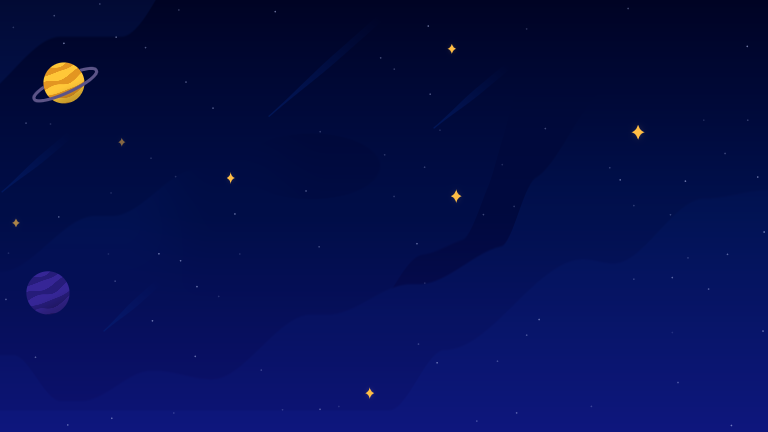
Write a Shadertoy shader that draws this background.

```glsl
// A deep blue night sky with wavy cloud bands, two striped planets,
// pale light trails, gold four-point stars and a dust of faint dots.
// Lengths are percent of the canvas height; clouds are sums of smooth steps.

const vec3 SKY_TOP = vec3(0.0, 0.012, 0.14);
const vec3 SKY_MIDDLE = vec3(0.0, 0.052, 0.28);
const vec3 SKY_BOTTOM = vec3(0.05, 0.065, 0.44);
const vec3 CLOUD_LIGHT = vec3(0.003, 0.014, 0.032);
const vec3 CLOUD_SHADE = vec3(0.0, 0.017, 0.037);
const vec3 TRAIL_COLOR = vec3(0.01, 0.15, 0.50);
const vec3 STAR_COLOR = vec3(1.0, 0.74, 0.27);
const vec3 DOT_COLOR = vec3(0.72, 0.76, 0.95);
const vec3 GOLD = vec3(1.0, 0.78, 0.22);
const vec3 GOLD_STRIPE = vec3(0.89, 0.59, 0.13);
const vec3 VIOLET = vec3(0.21, 0.15, 0.59);
const vec3 VIOLET_STRIPE = vec3(0.15, 0.11, 0.48);
const vec3 RING_COLOR = vec3(0.36, 0.33, 0.53);
const vec3 GOLD_DISC = vec3(14.8, 80.8, 4.75);   // centre, radius
const vec3 VIOLET_DISC = vec3(11.1, 32.2, 5.0);
const vec2 RING_AXES = vec2(7.9, 1.9);
const float RING_WIDTH = 0.36;
const float TILT = 0.43;
const float DOT_CELL = 9.5;
const float DOT_SHARE = 0.42;

// Trail: thin start, faded end. Star: centre, half height, opacity.
const vec4 TRAILS[4] = vec4[4](
    vec4(62.3, 73.1, 88.0, 95.8), vec4(100.5, 70.4, 117.6, 84.7),
    vec4(0.5, 55.6, 16.2, 68.8), vec4(24.1, 23.4, 36.8, 34.7));
const vec4 STARS[7] = vec4[7](
    vec4(104.6, 88.7, 1.4, 1.0), vec4(147.7, 69.4, 2.1, 1.0),
    vec4(105.6, 54.6, 1.8, 1.0), vec4(53.4, 58.8, 1.4, 1.0),
    vec4(28.2, 67.1, 1.2, 0.5), vec4(3.7, 48.4, 1.3, 0.65),
    vec4(85.6, 9.0, 1.5, 1.0));

float cover(float d) { return clamp(0.5 - d * iResolution.y / 100.0, 0.0, 1.0); }
float below(float y, float edge) { return 1.0 - smoothstep(-0.4, 0.4, y - edge); }
float rise(float x, float a, float b, float h) { return h * smoothstep(a, b, x); }
vec2 tilt(vec2 q) {
    return vec2(cos(TILT) * q.x + sin(TILT) * q.y, cos(TILT) * q.y - sin(TILT) * q.x);
}
vec3 hash3(vec2 c) {
    vec3 h = fract(vec3(c.xyx) * vec3(0.1031, 0.103, 0.0973));
    h += dot(h, h.yxz + 33.33);
    return fract((h.xxy + h.yzz) * h.zyx);
}

vec3 sky(vec2 p) {
    float t = p.y / 50.0 - 1.0;
    vec3 c = t > 0.0 ? mix(SKY_MIDDLE, SKY_TOP, pow(t, 1.3)) : mix(SKY_MIDDLE, SKY_BOTTOM, -t);
    float x = p.x, y = p.y;
    // Cloud outlines as heights over x
    float wave = 17.8 + rise(x, 3.0, 14.0, -10.6) + rise(x, 19.0, 35.0, 7.0)
        + rise(x, 36.0, 49.0, -2.0) + rise(x, 49.0, 72.0, 15.0) + rise(x, 76.0, 95.0, 7.0)
        + rise(x, 97.0, 118.0, 9.0) + rise(x, 116.0, 124.0, 15.0) + rise(x, 122.0, 142.0, 22.0);
    float band = 26.0 + rise(x, 84.0, 98.0, 15.0) + rise(x, 97.0, 110.0, 4.0)
        + rise(x, 107.0, 116.0, 16.0) + rise(x, 113.0, 122.0, 22.0);
    float hill = 5.0 + rise(x, 90.0, 103.0, 14.0) + rise(x, 103.0, 135.0, 21.0)
        + rise(x, 135.0, 142.0, -1.0) + rise(x, 142.0, 163.0, 15.0) + rise(x, 163.0, 178.0, 2.0);
    float drift = 37.0 + rise(x, 0.0, 22.0, 13.0) + rise(x, 26.0, 46.0, 11.0);
    float corner = 76.0 + rise(x, -8.0, 14.0, 15.5) + rise(x, 28.0, 48.0, 24.0);
    // Tints fade out towards the top and the open sides
    float high = 1.0 - smoothstep(45.0, 80.0, y);
    float inWave = below(y, wave);
    c += CLOUD_LIGHT * high * (0.8 * inWave + 0.8 * below(y, hill));
    c -= CLOUD_SHADE * high * below(y, band) * (1.0 - inWave) * smoothstep(80.0, 92.0, x);
    c += CLOUD_LIGHT * below(y, drift) * smoothstep(28.0, 50.0, y) * (1.0 - smoothstep(28.0, 50.0, x));
    c += CLOUD_LIGHT * 2.0 * (1.0 - below(y, corner));
    float lobe = length((p - vec2(72.0, 61.5)) / vec2(16.0, 7.6));
    c -= CLOUD_SHADE * 0.4 * (1.0 - smoothstep(0.97, 1.03, lobe)) * smoothstep(56.0, 76.0, x);
    return max(c, 0.0);
}

vec3 planet(vec3 c, vec2 p, vec3 disc, vec3 base, vec3 stripe) {
    vec2 q = tilt(p - disc.xy) / disc.z;
    float waves = sin(q.y * 10.0 + 0.9 * sin(q.x * 3.0 + 1.0)) + 0.5 * sin(q.x * 4.0 - q.y * 3.0);
    vec3 surface = mix(base, stripe, smoothstep(0.0, 0.25, waves));
    surface *= 1.0 - 0.22 * smoothstep(0.1, 1.0, -q.y);
    return mix(c, surface, cover((length(q) - 1.0) * disc.z));
}

void mainImage(out vec4 fragColor, in vec2 fragCoord) {
    vec2 p = fragCoord / iResolution.y * 100.0;
    vec3 c = sky(p);

    // Scattered dots, one at most in each cell
    vec2 cell = floor(p / DOT_CELL);
    vec3 h = hash3(cell + 7.0);
    vec2 dotAt = (cell + 0.1 + 0.8 * h.xy) * DOT_CELL;
    float shown = step(h.z, DOT_SHARE) * mix(0.15, 0.6, fract(h.z * 37.0));
    c = mix(c, DOT_COLOR, shown * cover(length(p - dotAt) - 0.18));

    // Light trails
    for (int i = 0; i < 4; i++) {
        vec2 q = p - TRAILS[i].xy, along = TRAILS[i].zw - TRAILS[i].xy;
        float t = clamp(dot(q, along) / dot(along, along), 0.0, 1.0);
        float width = mix(0.15, 0.8, smoothstep(0.0, 0.6, t));
        c = mix(c, TRAIL_COLOR, 0.42 * (1.0 - t) * cover(length(q - along * t) - width));
    }

    // Planets and the ring, whose far half passes behind
    c = planet(c, p, VIOLET_DISC, VIOLET, VIOLET_STRIPE);
    c = planet(c, p, GOLD_DISC, GOLD, GOLD_STRIPE);
    vec2 q = tilt(p - GOLD_DISC.xy - vec2(0.3, -0.4));
    float k = length(q / RING_AXES);
    float ring = abs(k * (k - 1.0) / max(length(q / (RING_AXES * RING_AXES)), 0.001)) - RING_WIDTH;
    float hidden = cover(length(p - GOLD_DISC.xy) - GOLD_DISC.z) * step(0.0, q.y);
    c = mix(c, RING_COLOR, cover(ring) * (1.0 - hidden));

    // Four-point stars with a soft glow
    for (int i = 0; i < 7; i++) {
        vec4 s = STARS[i];
        vec2 d = abs(p - s.xy) / (s.z * vec2(0.8, 1.0));
        float shape = (pow(d.x, 0.6) + pow(d.y, 0.6) - 1.0) * s.z * 0.6;
        c += STAR_COLOR * 0.1 * s.w * exp(-2.0 * dot(d, d));
        c = mix(c, STAR_COLOR, s.w * cover(shape));
    }
    fragColor = vec4(c, 1.0);
}
```
